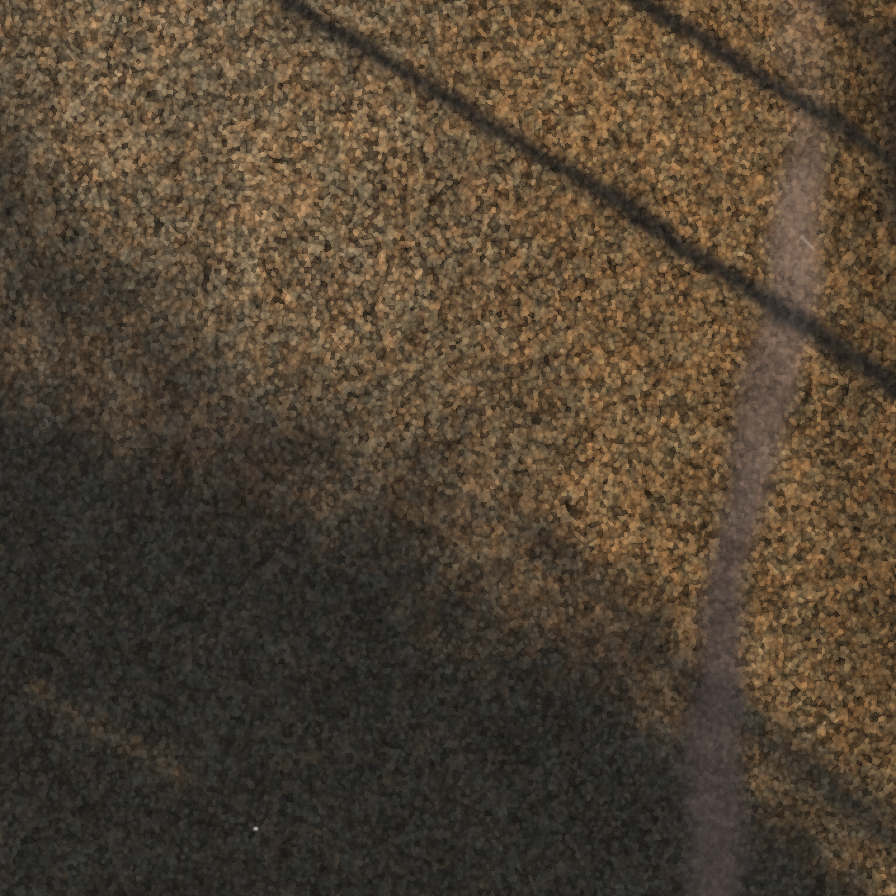
This texture is drawn by a WebGL 2 fragment shader. Its source:

```glsl
#version 300 es
precision highp float;
// Dry grassland from above: a worn footpath, long diagonal shadows and a shaded corner.
uniform vec2 u_resolution;
out vec4 fragColor;

const vec3 SHADE = vec3(0.165, 0.158, 0.143);
const vec3 STRAW = vec3(0.405, 0.335, 0.250);
const vec3 OCHRE = vec3(0.415, 0.322, 0.215);
const vec3 RUST = vec3(0.245, 0.190, 0.155);
const vec3 DUST = vec3(0.465, 0.385, 0.335);
const vec3 DUST_SHADE = vec3(0.285, 0.250, 0.240);
const vec3 SHADOW = vec3(0.155, 0.142, 0.130);

vec2 hash2(vec2 p) {
  vec3 q = fract(vec3(p.xyx) * vec3(0.1031, 0.1030, 0.0973));
  q += dot(q, q.yzx + 33.33);
  return fract((q.xx + q.yz) * q.zy);
}

float valueNoise(vec2 p) {
  vec2 i = floor(p), f = fract(p);
  f = f * f * (3.0 - 2.0 * f);
  float low = mix(hash2(i).x, hash2(i + vec2(1, 0)).x, f.x);
  float high = mix(hash2(i + vec2(0, 1)).x, hash2(i + vec2(1, 1)).x, f.x);
  return mix(low, high, f.y);
}

// Distance to the nearest scattered point, and that point's random tone.
vec2 cellular(vec2 p) {
  vec2 base = floor(p), best = vec2(9.0, 0.0);
  for (int i = 0; i < 9; i++) {
    vec2 cell = base + vec2(i % 3 - 1, i / 3 - 1);
    float d = length(cell + hash2(cell) - p);
    if (d < best.x) best = vec2(d, hash2(cell + 71.0).y);
  }
  return best;
}

float cloud(vec2 p) {
  float sum = 0.0, gain = 0.55;
  for (int i = 0; i < 4; i++) {
    sum += gain * (valueNoise(p) - 0.5);
    p = p * 2.1 + 17.3;
    gain *= 0.55;
  }
  return sum;
}

// Soft-edged stroke from a to b: 1 inside, fading over the blur.
float stroke(vec2 p, vec2 a, vec2 b, float halfWidth, float blur) {
  vec2 ab = b - a;
  float t = clamp(dot(p - a, ab) / dot(ab, ab), 0.0, 1.0);
  return 1.0 - smoothstep(-blur, blur, length(p - a - ab * t) - halfWidth);
}

float pathCentre(float y) {
  return 0.798 + 0.1 * smoothstep(0.2, 0.85, y) + 0.004 * sin(y * 31.0);
}

// Signed grass texture made of tufts and finer blades.
float grassGrain(vec2 p) {
  vec2 tuft = cellular(p * 95.0), blade = cellular(p * vec2(190.0, 170.0) + 40.0);
  float tufts = 0.5 * (tuft.y - tuft.x);
  float blades = 1.1 * (blade.y - 0.5) + 0.5 * (0.5 - blade.x);
  return tufts + blades + 0.5 * (valueNoise(p * 240.0) - 0.5);
}

void main() {
  vec2 p = gl_FragCoord.xy / u_resolution;
  float broad = cloud(p * 6.0), patchy = cloud(p * 22.0 + 9.0);
  vec2 q = p + 0.012 * vec2(patchy, cloud(p * 30.0 + 3.0));

  // Sunlight fades toward the lower left, more abruptly on the right.
  float edge = 0.66 - 0.30 * p.x - 0.36 * p.x * p.x;
  float blur = mix(0.20, 0.10, p.x);
  float sun = smoothstep(-blur, blur, p.y - edge + 0.16 * broad + 0.08 * patchy);
  sun *= 1.0 - 0.75 * stroke(q, vec2(-0.03, 0.87), vec2(0.03, 0.70), 0.03, 0.08);
  sun *= 1.0 - 0.5 * stroke(q, vec2(0.08, 0.66), vec2(0.32, 0.50), 0.03, 0.06);
  sun *= 1.0 - 0.35 * stroke(q, vec2(0.50, 0.53), vec2(0.60, 0.53), 0.03, 0.07);
  sun *= 1.0 - 0.6 * stroke(q, vec2(0.60, 0.40), vec2(0.80, 0.22), 0.012, 0.025);
  sun *= 1.0 - 0.8 * stroke(q, vec2(0.80, 0.22), vec2(1.02, 0.05), 0.025, 0.03);

  // Ground tint, with weak light strips inside the shade.
  vec3 lit = mix(STRAW, OCHRE, smoothstep(0.25, 0.75, p.x + 0.4 * broad));
  lit *= 1.0 - 0.16 * smoothstep(0.90, 0.96, p.x) + 0.25 * broad + 0.22 * patchy;
  float rust = stroke(q, vec2(0.02, 0.62), vec2(0.30, 0.47), 0.04, 0.10)
             + stroke(q, vec2(0.46, 0.46), vec2(0.72, 0.25), 0.03, 0.08);
  vec3 shade = mix(SHADE, RUST, 0.5 * min(rust, 1.0)) * (1.0 + 0.25 * patchy);
  float strips = stroke(q, vec2(0.04, 0.23), vec2(0.20, 0.135), 0.006, 0.025)
               + 0.7 * stroke(q, vec2(0.46, 0.31), vec2(0.55, 0.25), 0.004, 0.03);
  vec3 color = mix(shade, lit, sun) + vec3(0.09, 0.06, 0.03) * strips;

  // Grass, with warm tips and cool hollows.
  float grain = grassGrain(p), tint = valueNoise(p * 85.0 + 5.0) - 0.5;
  color *= 1.0 + grain * mix(0.40, 0.62, sun);
  color *= 1.0 + tint * vec3(0.12, -0.02, -0.14);

  // Worn path, dimmer where it passes into shade.
  float across = p.x - pathCentre(p.y) + 0.012 * patchy;
  float width = 0.027 + 0.006 * sin(p.y * 13.0);
  float worn = 1.0 - smoothstep(width - 0.016, width + 0.016, abs(across));
  worn *= 1.0 - 0.55 * smoothstep(0.80, 0.90, p.y);
  vec3 dust = mix(DUST_SHADE, DUST, smoothstep(0.20, 0.68, p.y));
  dust *= 1.0 + 0.16 * grain + 0.30 * patchy - 0.10 * smoothstep(0.0, 0.02, -across);
  color = mix(color, dust, worn * 0.85);

  // Long shadows and the dark growth at the right edge.
  float dark = stroke(q, vec2(0.31, 1.005), vec2(0.64, 0.805), 0.009, 0.010);
  dark = max(dark, stroke(q, vec2(0.64, 0.805), vec2(1.02, 0.557), 0.012, 0.010));
  dark = max(dark, stroke(q, vec2(0.70, 1.01), vec2(1.02, 0.805), 0.009, 0.009));
  dark = max(dark, 0.75 * stroke(q, vec2(0.91, 1.01), vec2(1.02, 0.91), 0.012, 0.014));
  dark = max(dark, 0.8 * stroke(q, vec2(1.01, 0.95), vec2(1.01, 0.77), 0.025, 0.020));
  color = mix(color, SHADOW * (1.0 + 0.35 * grain) + 0.04 * worn, 0.9 * dark);

  // Small pale flecks.
  color += 0.55 * stroke(p, vec2(0.285, 0.075), vec2(0.286, 0.075), 0.002, 0.002);
  color += 0.22 * stroke(p, vec2(0.895, 0.735), vec2(0.908, 0.722), 0.001, 0.003);
  fragColor = vec4(clamp(color, 0.0, 1.0), 1.0);
}
```
